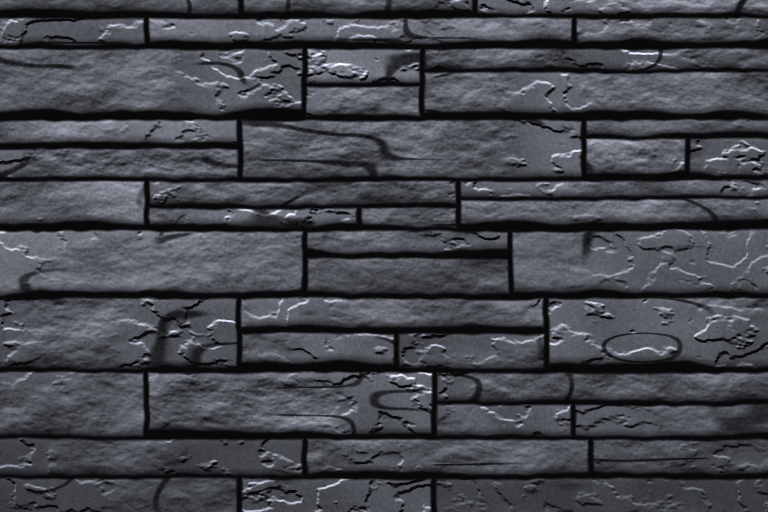
Reproduce this texture procedurally as a WebGL 1 fragment shader.

```glsl
precision highp float;
// A wall of dark split slate: ten courses of three blocks, some cut again into thin slabs.
// Each slab is a box with ragged edges; its face is a terraced noise relief lit from above,
// and an undercut along its lower edge falls into black shadow.

uniform vec2 u_resolution;

const float ASPECT = 1.497;                   // layout width for a height of 1
const mat3 COURSE_TOPS = mat3(0.068, 0.145, 0.275, 0.419, 0.551, 0.648, 0.766, 0.906, 0.967);
const vec3 STONE_COLOR = vec3(0.348, 0.357, 0.388);
const vec3 GAP_COLOR = vec3(0.035, 0.030, 0.037);
const vec2 RELIEF_SCALE = vec2(8.0, 14.0);    // wider than tall, like bedded slate
const float RELIEF_GAIN = 8.0;
const float LIGHT_STEP = 0.004;               // distance over which slope is measured
const float LEDGES = 5.0;                     // terrace levels in the relief
const float SIDE_GAP = 0.004;
const float TOP_GAP = 0.0015;
const vec2 UNDERCUT = vec2(0.004, 0.014);     // least and greatest shadow height
const float GRAIN = 0.16;

float hash(vec2 p) {
  vec3 q = fract(p.xyx * 0.1031);
  q += dot(q, q.yzx + 33.33);
  return fract((q.x + q.y) * q.z);
}

float noise(vec2 p) {
  vec2 i = floor(p), f = fract(p);
  f = f * f * (3.0 - 2.0 * f);
  return mix(mix(hash(i), hash(i + vec2(1.0, 0.0)), f.x),
             mix(hash(i + vec2(0.0, 1.0)), hash(i + 1.0), f.x), f.y);
}

float fbm(vec2 p) {
  float sum = 0.0, amplitude = 0.5;
  for (int i = 0; i < 5; i++) {
    sum += amplitude * noise(p);
    p = mat2(1.62, 1.22, -1.22, 1.62) * p + 17.3;
    amplitude *= 0.5;
  }
  return sum;
}

// Keeps the part of a span that holds x; returns 1 on the upper side of the cut.
float cut(inout vec2 span, float at, float x) {
  float side = step(at, x);
  span = mix(vec2(span.x, at), vec2(at, span.y), side);
  return side;
}

// Finds the slab holding p: horizontal span, vertical span and identity.
float findSlab(vec2 p, out vec2 across, out vec2 up) {
  across = vec2(-0.05, ASPECT + 0.05);
  up = vec2(-0.05, 1.05);
  float course = 0.0;
  for (int i = 0; i < 3; i++)
    for (int j = 0; j < 3; j++) {
      float top = COURSE_TOPS[i][j];
      if (p.y >= top) { up.x = top; course += 1.0; }
      else up.y = min(up.y, top);
    }

  // Two staggered joints make three blocks per course.
  float block = cut(across, ASPECT * (0.30 + 0.12 * cos(2.0944 * (course - 0.7))), p.x);
  float second = ASPECT * (0.66 + 0.11 * cos(2.6 * (course - 1.0)));
  if (block > 0.5) block += cut(across, second, p.x);
  float id = course * 12.0 + block * 4.0 + 1.0;

  // Tall courses split into thin slabs in a varying pattern of blocks.
  bool tall = course > 1.5 && course < 7.5;
  bool splits = block < 0.5 ? course == 6.0
              : block < 1.5 ? mod(course, 4.0) != 2.0
              : abs(course - 3.5) > 1.0;
  if (tall && splits) {
    float level = mix(up.x, up.y, mix(0.46, 0.70, hash(vec2(id, 3.0))));
    float upper = cut(up, level, p.y);
    if (upper < 0.5 && hash(vec2(id, 8.0)) > 0.45)
      id += 2.0 * cut(across, mix(across.x, across.y, mix(0.35, 0.7, hash(vec2(id, 5.0)))), p.x);
    id += upper;
  }
  return id;
}

// Rough face with patches broken into flat plates and sharp ledges.
float relief(vec2 p, float id) {
  vec2 q = p * RELIEF_SCALE + id * 7.31;
  float height = fbm(q);
  float level = height * LEDGES;
  float terrace = floor(level) + smoothstep(0.72, 1.0, fract(level));
  float broken = smoothstep(0.42, 0.68, noise(q * 0.6 + 40.0));
  return height + broken * (terrace - level) / LEDGES;
}

void main() {
  vec2 uv = gl_FragCoord.xy / u_resolution;
  vec2 p = uv * vec2(ASPECT, 1.0);
  float pixel = 1.0 / u_resolution.y;

  // Ragged, slightly wavy outlines.
  vec2 w = p + 0.006 * (vec2(noise(p * 5.0), noise(p * 5.0 + 31.0)) - 0.5)
             + 0.004 * (vec2(noise(p * 38.0 + 9.0), noise(p * 38.0 + 57.0)) - 0.5);
  vec2 across, up;
  float id = findSlab(w, across, up);

  // Distances inward from the slab's visible edges.
  float undercut = mix(UNDERCUT.x, UNDERCUT.y, hash(vec2(id, 11.0)))
                 * (0.5 + noise(vec2(p.x * 12.0, id)));
  float below = w.y - up.x - undercut;
  float above = up.y - w.y - TOP_GAP;
  float beside = min(w.x - across.x, across.y - w.x) - SIDE_GAP;
  float face = smoothstep(-pixel, 0.003 + pixel, min(beside, min(below, above)));

  // Relief lit from above, with cracks and fine grain.
  float slope = relief(p, id) - relief(p + vec2(-0.3, 1.0) * LIGHT_STEP, id);
  float shade = 1.0 + RELIEF_GAIN * slope * mix(0.55, 1.25, hash(vec2(id, 21.0)));
  float seam = abs(noise(p * vec2(6.0, 17.0) + id * 3.7) - 0.5);
  float patchy = smoothstep(0.55, 0.72, noise(p * 9.0 + id));
  shade *= 1.0 - 0.65 * patchy * (1.0 - smoothstep(0.01, 0.05, seam));
  shade += GRAIN * (noise(p * 230.0) - 0.5) + 0.25 * (noise(p * 11.0 + id) - 0.5);

  // Bright upper lip, dim lower edge, tone per slab and light fading downward.
  shade *= 1.0 + 0.25 * exp(-max(above, 0.0) / 0.005);
  shade *= mix(0.55, 1.0, smoothstep(0.0, 0.018, below));
  shade *= mix(0.82, 1.14, hash(vec2(id, 29.0)));
  shade *= mix(0.82, 1.1, smoothstep(0.0, 0.75, uv.y)) - 0.25 * pow(abs(uv.x - 0.5), 2.0);

  gl_FragColor = vec4(mix(GAP_COLOR, STONE_COLOR * max(shade, 0.1), face), 1.0);
}
```
